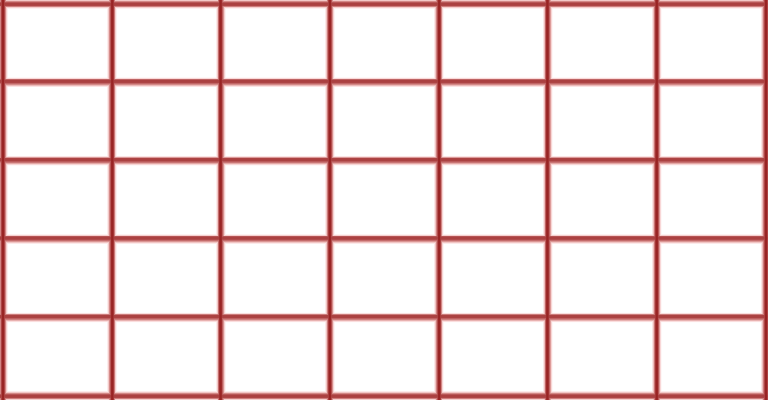
A WebGL 2 fragment shader for this pattern:

```glsl
#version 300 es
precision highp float;
// Soft dark red ruled grid, seven cells across and five down, on white.

uniform vec2 u_resolution;
out vec4 fragColor;

// Layout, in units of the canvas height
const float ASPECT = 1.925;
const vec2 CELLS = vec2(7.0, 5.0);
const vec2 FIRST_LINE = vec2(0.0075, 0.0102);
const vec2 PITCH = vec2(0.2731, 0.196);

// Half widths of the nested bands in a line
const float HALO_HALF = 0.0112;
const float PINK_HALF = 0.0082;
const float ROSE_HALF = 0.0064;
const float BRICK_HALF = 0.0044;
const float CORE_HALF = 0.0030;
const float SOFTNESS = 0.0038;

// Offset of the dark bands within a line
const float COLUMN_DRIFT = 0.0010;
const float ROW_LIFT = 0.0026;
const float ROW_CORE = 0.12;

const vec3 PAPER = vec3(1.0);
const vec3 PALE = vec3(0.98, 0.86, 0.86);
const vec3 PINK = vec3(0.89, 0.65, 0.64);
const vec3 ROSE = vec3(0.77, 0.42, 0.42);
const vec3 BRICK = vec3(0.68, 0.27, 0.27);
const vec3 CORE = vec3(0.60, 0.14, 0.14);

// Coverage of a soft band centred on zero
float band(float d, float halfWidth) {
    float blur = 0.5 * max(SOFTNESS, 1.0 / u_resolution.y);
    return 1.0 - smoothstep(halfWidth - blur, halfWidth + blur, abs(d));
}

// Line built from nested bands, the dark ones moved by shift
vec3 lineColor(float d, float shift, float coreStrength) {
    vec3 color = mix(PAPER, PALE, band(d, HALO_HALF));
    color = mix(color, PINK, band(d, PINK_HALF));
    color = mix(color, ROSE, band(d - 0.4 * shift, ROSE_HALF));
    color = mix(color, BRICK, band(d - shift, BRICK_HALF));
    return mix(color, CORE, coreStrength * band(d - shift, CORE_HALF));
}

void main() {
    vec2 p = gl_FragCoord.xy / u_resolution * vec2(ASPECT, 1.0);

    // Nearest line on each axis and the signed distance to it
    vec2 index = clamp(floor((p - FIRST_LINE) / PITCH + 0.5), vec2(0.0), CELLS);
    vec2 d = p - FIRST_LINE - index * PITCH;

    // Columns drift slightly; inner rows are darker above, outer rows even
    float columnShift = COLUMN_DRIFT * sin(index.x * 2.1);
    bool innerRow = index.y > 0.5 && index.y < CELLS.y - 0.5;
    float rowShift = innerRow ? ROW_LIFT : -0.3 * ROW_LIFT;

    vec3 column = lineColor(d.x, columnShift, 1.0);
    vec3 row = lineColor(d.y, rowShift, ROW_CORE);

    // The darker line shows at each crossing
    fragColor = vec4(min(column, row), 1.0);
}
```
